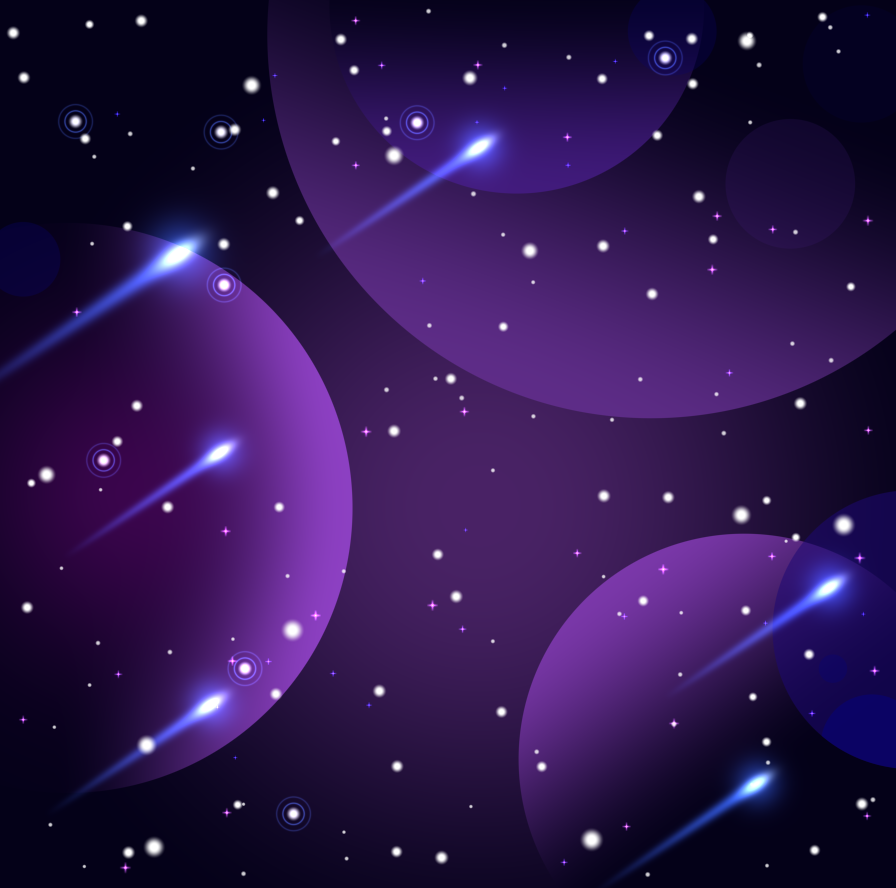
A Shadertoy shader for this background:

```glsl
#define NIGHT vec3(0.015, 0.003, 0.095)
#define HAZE vec3(0.285, 0.135, 0.395)
#define PLUM vec3(0.23, 0.02, 0.30)
#define ORCHID vec3(0.55, 0.25, 0.76)
#define VIOLET vec3(0.38, 0.18, 0.55)
#define INDIGO vec3(0.27, 0.11, 0.52)
#define NAVY vec3(0.03, 0.01, 0.45)
#define COMET_BLUE vec3(0.22, 0.42, 0.95)
#define COMET_DIR vec2(0.83, 0.5578)
#define COMET_LENGTH 0.225
#define COMET_WIDTH 0.0075

// Head position and scale of each comet
const vec3 comets[6] = vec3[6](
    vec3(0.203, 0.715, 1.45), vec3(0.541, 0.835, 1.0), vec3(0.249, 0.491, 0.95),
    vec3(0.238, 0.207, 1.0), vec3(0.935, 0.339, 1.0), vec3(0.853, 0.118, 1.0));

vec3 hash3(vec2 p) {
    vec3 q = fract(p.xyx * vec3(0.1031, 0.1030, 0.0973));
    q += dot(q, q.yxz + 33.33);
    return fract((q.xxy + q.yzz) * q.zyx);
}

float disc(vec2 p, vec2 center, float radius) {
    float edge = 0.75 / iResolution.y;
    return 1.0 - smoothstep(-edge, edge, length(p - center) - radius);
}

// Local position inside a jittered cell; z tells presence, w varies size
vec4 scatter(vec2 p, float cells, float keep, float seed) {
    vec2 grid = p * cells;
    vec3 h = hash3(floor(grid) + seed);
    vec2 offset = (fract(grid) - 0.5 - (h.xy - 0.5) * 0.6) / cells;
    return vec4(offset, step(h.z, keep), h.z / keep);
}

float stars(vec2 p, float cells, float keep, float radius, float seed) {
    vec4 s = scatter(p, cells, keep, seed);
    float d = length(s.xy) / (radius * mix(0.65, 1.0, s.w));
    return s.z * (1.0 - smoothstep(0.25, 1.0, d));
}

vec3 sparkles(vec2 p) {
    vec4 s = scatter(p, 18.0, 0.15, 71.0);
    vec2 a = abs(s.xy) / mix(0.003, 0.007, s.w);
    vec2 arms = max(1.0 - a, 0.0) * exp(-30.0 * a.yx * a.yx);
    vec3 tint = mix(vec3(0.25, 0.18, 1.0), vec3(0.9, 0.4, 1.0), smoothstep(0.2, 0.7, s.w));
    return s.z * tint * (arms.x + arms.y);
}

vec3 ringedStars(vec2 p) {
    vec4 s = scatter(p, 5.0, 0.2, 29.0);
    float d = length(s.xy);
    float core = 1.0 - smoothstep(0.002, 0.009, d);
    float rings = exp(-pow((d - 0.012) / 0.001, 2.0)) + 0.5 * exp(-pow((d - 0.019) / 0.001, 2.0));
    return s.z * (vec3(core) + vec3(0.15, 0.22, 0.45) * rings);
}

vec3 cometLight(vec2 p, vec3 comet) {
    vec2 d = p - comet.xy;
    float along = -dot(d, COMET_DIR) / (COMET_LENGTH * comet.z);
    float across = dot(d, vec2(-COMET_DIR.y, COMET_DIR.x)) / (COMET_WIDTH * comet.z);
    float fade = smoothstep(-0.07, 0.04, along) * pow(clamp(1.0 - along, 0.0, 1.0), 1.1);
    float taper = mix(1.0, 0.5, clamp(along, 0.0, 1.0));
    float tail = fade * exp(-pow(across / taper, 2.0));
    float head = exp(-pow(along / 0.075, 2.0) - across * across * 1.3);
    float glow = exp(-dot(d, d) / (0.0006 * comet.z * comet.z));
    return COMET_BLUE * (0.9 * tail + 0.55 * glow) + vec3(0.75, 0.85, 0.9) * head;
}

vec3 planets(vec3 color, vec2 p) {
    // Broad upper disc and the smaller one inside it
    vec2 q = (p - vec2(0.733, 0.961)) / 0.432;
    float lit = smoothstep(0.0, 1.0, dot(q, vec2(-0.35, -0.937)));
    color = mix(color, mix(NIGHT, VIOLET, lit), 0.9 * disc(p, vec2(0.733, 0.961), 0.432));
    q = (p - vec2(0.582, 0.993)) / 0.211;
    lit = smoothstep(-0.15, 1.0, -q.y);
    color = mix(color, mix(NIGHT, INDIGO, lit), 0.85 * disc(p, vec2(0.582, 0.993), 0.211));

    // Left disc: plum heart, orchid rim
    q = (p - vec2(0.076, 0.428)) / 0.321;
    vec3 body = mix(NIGHT, PLUM, exp(-3.0 * dot(q - vec2(0.25, 0.05), q - vec2(0.25, 0.05))));
    body = mix(body, ORCHID, smoothstep(0.2, 1.0, length(q)) * smoothstep(-0.05, 0.95, q.x));
    color = mix(color, body, disc(p, vec2(0.076, 0.428), 0.321));

    // Lower right disc, lit from the upper left
    q = (p - vec2(0.838, 0.145)) / 0.254;
    lit = smoothstep(-0.15, 1.05, dot(q, vec2(-0.6, 0.8)));
    color = mix(color, mix(NIGHT, ORCHID * 0.88, lit), disc(p, vec2(0.838, 0.145), 0.254));

    // Blue discs along the borders
    float blue = disc(p, vec2(1.027, 0.291), 0.157);
    color = mix(color, NAVY + vec3(0.08, 0.02, 0.0), 0.55 * blue);
    color = mix(color, NAVY, 0.65 * blue * disc(p, vec2(0.982, 0.16), 0.058));
    color = mix(color, NAVY, 0.4 * disc(p, vec2(0.938, 0.247), 0.016));
    color = mix(color, INDIGO, 0.18 * disc(p, vec2(0.89, 0.793), 0.073));
    color = mix(color, NAVY, 0.25 * disc(p, vec2(0.757, 0.965), 0.05));
    color = mix(color, NAVY, 0.10 * disc(p, vec2(0.97, 0.928), 0.066));
    return mix(color, NAVY, 0.30 * disc(p, vec2(0.026, 0.708), 0.042));
}

void mainImage(out vec4 fragColor, in vec2 fragCoord) {
    vec2 p = fragCoord / iResolution.y;
    float haze = 1.0 - smoothstep(0.03, 0.56, length(p - vec2(0.54, 0.43)));
    vec3 color = planets(mix(NIGHT, HAZE, haze), p);

    // Sparkles, then comets, then white stars in three sizes
    color += sparkles(p) + ringedStars(p);
    for (int i = 0; i < 6; i++) color += cometLight(p, comets[i]);
    float white = stars(p, 8.0, 0.25, 0.0145, 3.0);
    white = max(white, stars(p, 17.0, 0.2, 0.009, 17.0));
    white = max(white, 0.8 * stars(p, 24.0, 0.12, 0.004, 43.0));
    color = mix(color, vec3(1.0), white);
    fragColor = vec4(clamp(color, 0.0, 1.0), 1.0);
}
```
